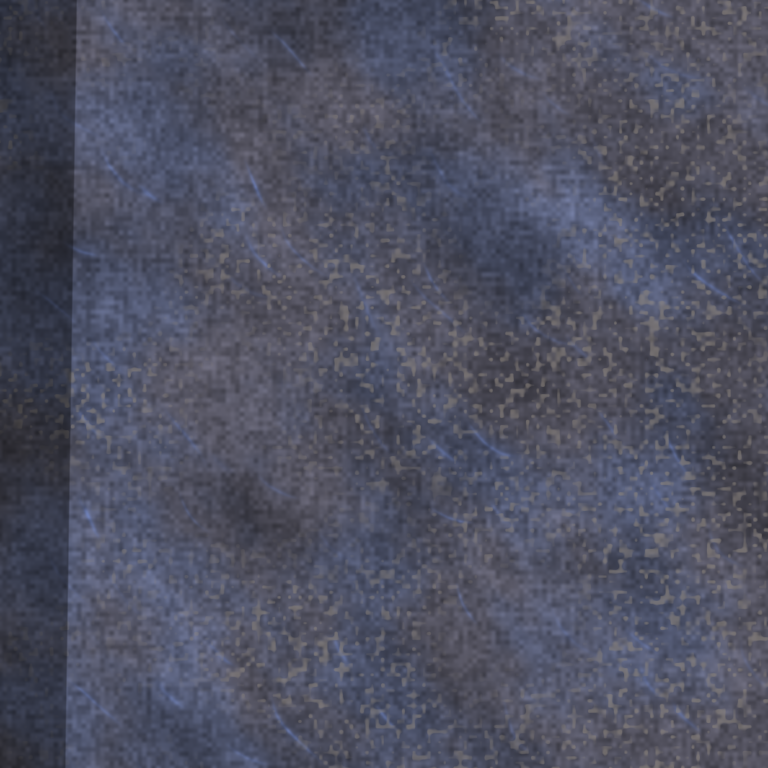
A Shadertoy shader for this texture:

```glsl
// Slate blue woven cloth with curved pale wisps, tan flecks and a shaded left margin.
#define GREY vec3(0.308, 0.304, 0.352)
#define BLUE vec3(0.302, 0.328, 0.425)
#define TAN vec3(0.55, 0.52, 0.49)
#define WISP_COLOR vec3(0.39, 0.46, 0.67)
#define THREADS 165.0
#define GRAIN_CONTRAST 0.30
#define CLOUD_CONTRAST 0.60
#define FLECK_AMOUNT 0.60
#define WISP_CELLS 8.0
#define WISP_WIDTH 0.0027
#define WISP_STRENGTH 0.50
#define MARGIN_SHADE 0.63

float hash(vec2 p) {
    vec3 q = fract(vec3(p.xyx) * 0.1031);
    q += dot(q, q.yzx + 33.33);
    return fract((q.x + q.y) * q.z);
}

float noise(vec2 p) {
    vec2 i = floor(p), f = fract(p);
    f = f * f * (3.0 - 2.0 * f);
    vec2 e = vec2(0.0, 1.0);
    return mix(mix(hash(i), hash(i + e.yx), f.x),
               mix(hash(i + e.xy), hash(i + e.yy), f.x), f.y);
}

float fbm(vec2 p) {
    float sum = 0.0, amp = 0.5;
    for (int i = 0; i < 4; i++) {
        sum += amp * noise(p);
        p = mat2(1.6, 1.2, -1.2, 1.6) * p + 17.3;
        amp *= 0.5;
    }
    return sum / 0.9375;
}

// One bowed stroke falling to the right: a thin core inside a soft halo.
float wisp(vec2 p, vec2 id) {
    float angle = mix(-1.15, -0.4, hash(id + 3.1));
    float halfLength = mix(0.025, 0.065, hash(id + 7.7));
    float bow = mix(0.0, 7.0, hash(id + 12.4));
    float strength = mix(0.15, 1.0, hash(id + 21.9));
    vec2 along = vec2(cos(angle), sin(angle));
    vec2 q = vec2(dot(p, along), dot(p, vec2(-along.y, along.x)));
    float d = abs(q.y - bow * q.x * q.x);
    float fade = 1.0 - smoothstep(0.2, 1.0, abs(q.x) / halfLength);
    float core = exp(-d * d / (WISP_WIDTH * WISP_WIDTH));
    float halo = exp(-d / (WISP_WIDTH * 4.0));
    return strength * fade * (core + 0.4 * halo);
}

// Strokes scattered on a jittered grid, gathered from neighbouring cells.
float wisps(vec2 uv) {
    vec2 cell = floor(uv * WISP_CELLS);
    float sum = 0.0;
    for (int y = -1; y <= 1; y++) {
        for (int x = -1; x <= 1; x++) {
            vec2 id = cell + vec2(x, y) + 40.0;
            vec2 jitter = vec2(hash(id), hash(id + 51.3));
            sum += wisp(uv - (id - 40.0 + jitter) / WISP_CELLS, id);
        }
    }
    return min(sum, 1.3);
}

void mainImage(out vec4 fragColor, in vec2 fragCoord) {
    vec2 uv = fragCoord / iResolution.xy;

    // Soft clouds, stretched along the falling diagonal.
    vec2 diagonal = vec2(uv.x - uv.y, 1.5 * (uv.x + uv.y));
    float cloud = fbm(diagonal * 5.0 + 30.0);
    float tint = fbm(diagonal * 4.5 + 75.0) - 0.15 * (uv.x - 0.5);
    vec3 color = mix(GREY, BLUE, smoothstep(0.3, 0.7, tint));
    color *= 1.0 + CLOUD_CONTRAST * (cloud - 0.5);

    // Curved wisps, slightly bent and broken up.
    vec2 bend = vec2(noise(uv * 14.0 + 5.0), noise(uv * 14.0 + 60.0)) - 0.5;
    float broken = 0.55 + 0.75 * noise(uv * 45.0);
    color = mix(color, WISP_COLOR, WISP_STRENGTH * broken * wisps(uv + 0.018 * bend));

    // Woven grain: square knots plus short threads both ways.
    float knots = noise(uv * THREADS + 9.0);
    float weft = noise(uv * THREADS * vec2(0.25, 1.0) + 120.0);
    float warp = noise(uv * THREADS * vec2(1.0, 0.25) + 210.0);
    float grain = 0.5 * knots + 0.25 * (weft + warp) - 0.5;
    color *= 1.0 + 2.0 * GRAIN_CONTRAST * grain;

    // Tan flecks in patches, denser toward the right.
    float patches = fbm(uv * 6.0 + 140.0) + 0.35 * (uv.x - 0.5);
    float fleck = smoothstep(0.58, 0.95, noise(uv * THREADS * 0.9 + 330.0));
    color = mix(color, TAN, FLECK_AMOUNT * fleck * smoothstep(0.3, 0.7, patches));

    // Shaded margin with a slightly leaning edge.
    float edge = mix(0.085, 0.1, uv.y);
    float lit = smoothstep(-0.0015, 0.0015, uv.x - edge);
    color *= mix(MARGIN_SHADE, 1.0, lit);

    fragColor = vec4(color, 1.0);
}
```
